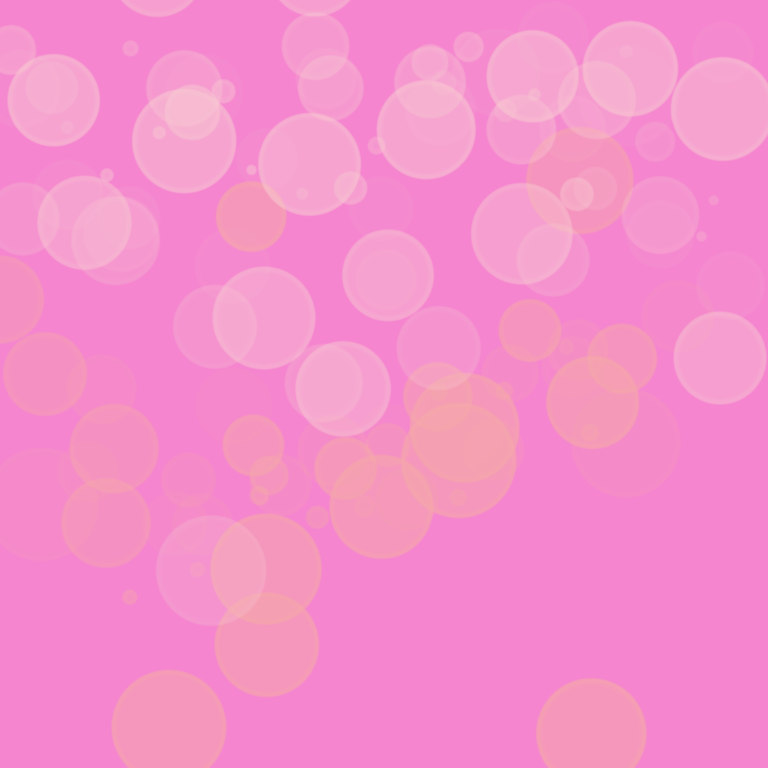
This background is drawn by a Shadertoy shader. Its source:

```glsl
const vec3 BACKDROP = vec3(0.96, 0.52, 0.81);
const vec3 PALE = vec3(0.97, 0.80, 0.82);
const vec3 PEACH = vec3(0.96, 0.66, 0.66);
const float RIM_WIDTH = 0.0035;
const float RIM_GAIN = 0.35;
const float EDGE_SOFTNESS = 0.0015;
const float RADIUS_VARIATION = 0.12;

float hash(float n) {
    return fract(sin(n * 12.9898 + 4.137) * 43758.5);
}

// One translucent disc with a slightly brighter rim
void disc(inout vec3 color, vec2 p, vec2 center, float radius, vec3 tint, float opacity) {
    float d = length(p - center) - radius;
    float soft = max(EDGE_SOFTNESS, 1.0 / iResolution.y);
    float body = 1.0 - smoothstep(-soft, soft, d);
    float rim = exp(-pow((d + RIM_WIDTH) / RIM_WIDTH, 2.0)) * body;
    color = mix(color, tint, opacity * (body + RIM_GAIN * rim));
}

// Discs strung along a straight path that swings as a sine on each axis
void garland(inout vec3 color, vec2 p, int count, vec2 start, vec2 stride,
             vec2 swing, vec2 rate, vec2 phase, float radius, vec3 tint, float opacity) {
    for (int i = 0; i < count; i++) {
        float n = float(i);
        vec2 center = start + stride * n + swing * sin(rate * n + phase);
        float size = radius * (1.0 + RADIUS_VARIATION * (2.0 * hash(n + start.x) - 1.0));
        disc(color, p, center, size, tint, opacity);
    }
}

// Random discs within a box whose height follows a slope
void scatter(inout vec3 color, vec2 p, int count, float seed, vec2 low, vec2 high,
             float slope, vec2 radii, vec3 tint, float opacity) {
    for (int i = 0; i < count; i++) {
        float n = float(i) * 4.0 + seed;
        float across = (float(i) + hash(n)) / float(count);
        vec2 center = mix(low, high, vec2(across, hash(n + 1.0)));
        center.y += slope * across;
        float pick = hash(n + 2.0);
        float radius = mix(radii.x, radii.y, pick * pick);
        disc(color, p, center, radius, tint, opacity * mix(0.4, 1.0, hash(n + 3.0)));
    }
}

void mainImage(out vec4 fragColor, in vec2 fragCoord) {
    vec2 p = fragCoord / iResolution.y;
    vec3 color = BACKDROP;

    // Faint washes
    scatter(color, p, 18, 11.0, vec2(0.0, 0.62), vec2(1.0, 1.0), 0.0,
            vec2(0.04, 0.075), PALE, 0.10);
    scatter(color, p, 16, 137.0, vec2(0.0, 0.28), vec2(0.92, 0.50), 0.10,
            vec2(0.04, 0.08), PEACH, 0.16);

    // Peach discs: rising diagonal, left column, upper arc
    garland(color, p, 7, vec2(0.22, 0.06), vec2(0.087, 0.07), vec2(0.05, 0.07),
            vec2(2.2, 0.55), vec2(0.0, -0.1), 0.068, PEACH, 0.48);
    garland(color, p, 4, vec2(0.08, 0.61), vec2(0.0, -0.097), vec2(0.08, 0.0),
            vec2(1.3, 0.0), vec2(-1.57, 0.0), 0.058, PEACH, 0.34);
    garland(color, p, 5, vec2(0.33, 0.42), vec2(0.12, 0.03), vec2(0.0, -0.06),
            vec2(0.0, 1.6), vec2(0.0), 0.042, PEACH, 0.42);
    scatter(color, p, 14, 251.0, vec2(0.16, 0.20), vec2(0.80, 0.36), 0.22,
            vec2(0.010, 0.045), PEACH, 0.36);

    // Lone peach discs away from the band
    disc(color, p, vec2(0.77, 0.045), 0.072, PEACH, 0.52);
    disc(color, p, vec2(0.327, 0.718), 0.046, PEACH, 0.50);
    disc(color, p, vec2(0.755, 0.765), 0.070, PEACH, 0.42);

    // Pale discs: top edge, dim wave, upper wave
    garland(color, p, 2, vec2(0.205, 1.04), vec2(0.205, 0.0), vec2(0.0),
            vec2(0.0), vec2(0.0), 0.068, PALE, 0.36);
    garland(color, p, 7, vec2(0.03, 0.61), vec2(0.135, 0.0), vec2(-0.02, 0.11),
            vec2(0.8, 1.1), vec2(0.0, 1.27), 0.054, PALE, 0.20);
    garland(color, p, 5, vec2(0.24, 0.885), vec2(0.135, 0.0), vec2(0.05, 0.055),
            vec2(0.8, 1.5), vec2(0.0), 0.047, PALE, 0.27);

    // Bright pale discs: high row and lower wave
    garland(color, p, 7, vec2(0.07, 0.825), vec2(0.145, 0.008), vec2(0.05, 0.055),
            vec2(0.52, 1.25), vec2(0.0, 2.2), 0.064, PALE, 0.42);
    garland(color, p, 6, vec2(0.11, 0.60), vec2(0.155, 0.0), vec2(0.08, 0.11),
            vec2(1.4, 1.7), vec2(0.0, 1.57), 0.063, PALE, 0.36);

    // Small pale highlights and the low outlier
    scatter(color, p, 24, 409.0, vec2(0.0, 0.68), vec2(0.96, 0.94), 0.0,
            vec2(0.006, 0.045), PALE, 0.36);
    disc(color, p, vec2(0.275, 0.257), 0.072, PALE, 0.20);

    fragColor = vec4(color, 1.0);
}
```
